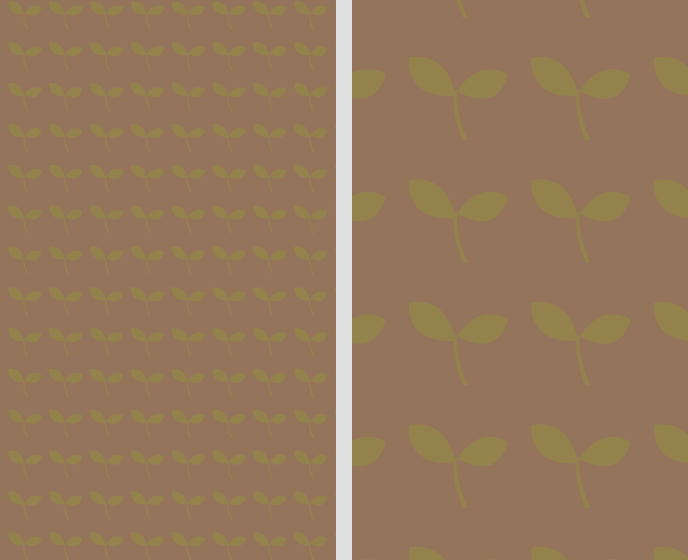
Left, the full canvas; right, a detail of the centre.
Write a WebGL 2 fragment shader that draws this pattern.

```glsl
#version 300 es
precision highp float;
// Rows of small two-leaved green sprouts on a plain brown ground.

uniform vec2 u_resolution;
out vec4 fragColor;

const float PI = 3.14159265;
const float ROWS = 13.714;               // cells per canvas height
const vec2 FIRST_JOINT = vec2(0.595, 0.345); // cells from the top left corner

const vec3 GROUND = vec3(0.580, 0.460, 0.360);
const vec3 LEAF_GREEN = vec3(0.580, 0.510, 0.300);

// Leaf blade from base to tip; sides.x is the width left of the axis, sides.y right.
float leafDistance(vec2 p, vec2 base, vec2 tip, vec2 sides) {
    vec2 span = tip - base;
    float len = length(span);
    vec2 axis = span / len;
    vec2 q = p - base;
    float t = dot(q, axis) / len;
    float across = axis.x * q.y - axis.y * q.x;
    float side = across > 0.0 ? sides.x : sides.y;
    float bulge = pow(max(sin(PI * pow(clamp(t, 0.0, 1.0), 1.12)), 0.0), 0.75);
    float blade = (abs(across) - side * bulge) * 0.85;
    return max(blade, max(-t, t - 1.0) * len);
}

// Stem bending to the right as it descends, slightly thicker at the foot.
float stemDistance(vec2 p, float top, float foot, float bend) {
    float s = clamp(p.y / foot, 0.0, 1.0);
    float halfWidth = mix(0.012, 0.018, s);
    float body = abs(p.x + 0.010 - bend * s * s) * 0.94 - halfWidth;
    return max(body, max(p.y - top, foot - p.y));
}

// Whole sprout, with its origin where leaves and stem meet.
float sproutDistance(vec2 p) {
    float leftLeaf = leafDistance(p, vec2(-0.010, -0.005), vec2(-0.385, 0.300),
                                  vec2(0.130, 0.115));
    float rightLeaf = leafDistance(p, vec2(0.010, 0.030), vec2(0.418, 0.165),
                                   vec2(0.098, 0.132));
    float stem = stemDistance(p, 0.035, -0.370, 0.083);
    return min(min(leftLeaf, rightLeaf), stem);
}

void main() {
    // Square cells counted from the top left, scaled by canvas height
    vec2 uv = gl_FragCoord.xy / u_resolution.y;
    vec2 grid = vec2(uv.x, uv.y - 1.0) * ROWS + vec2(-FIRST_JOINT.x, FIRST_JOINT.y);
    vec2 cell = fract(grid + 0.5) - 0.5;

    // Edge softened over one pixel
    float pixel = ROWS / u_resolution.y;
    float cover = 1.0 - smoothstep(-0.6 * pixel, 0.6 * pixel, sproutDistance(cell));
    fragColor = vec4(mix(GROUND, LEAF_GREEN, cover), 1.0);
}
```
